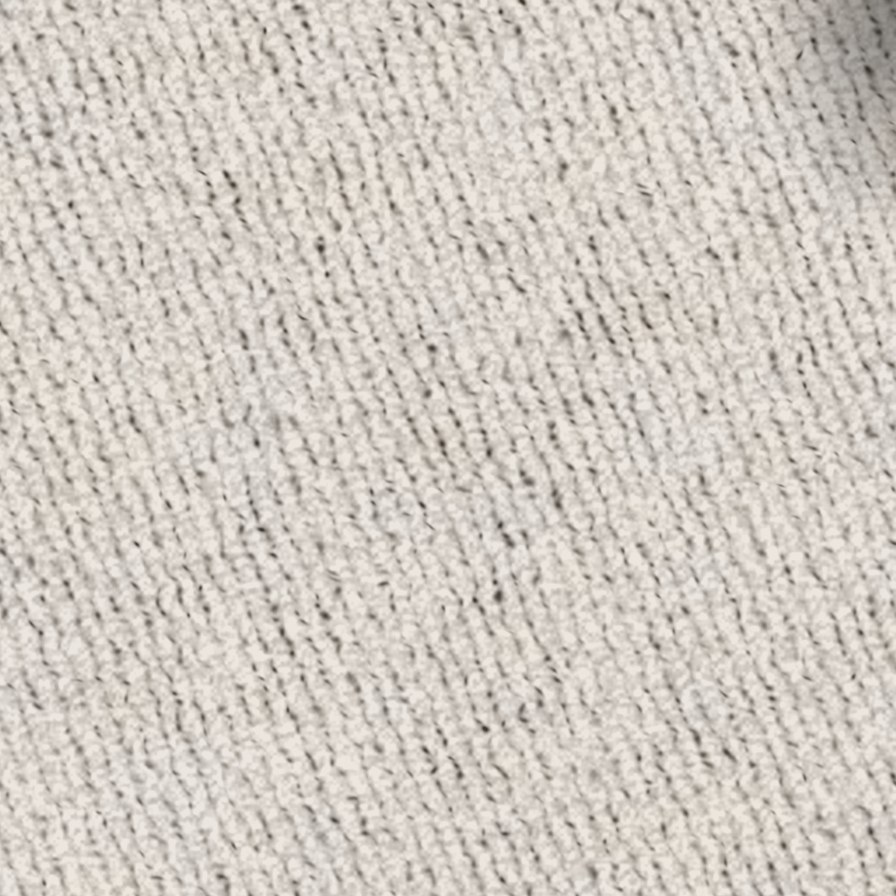
This texture is drawn by a WebGL 1 fragment shader. Its source:

```glsl
precision highp float;
// Pale ribbed knit cloth: slanted ribs of small stitches under a soft corner shadow.
// Jittered dark gaps are summed along each rib seam; stitch relief, fibre noise
// and slow variations of depth and warmth make the surface irregular.

uniform vec2 u_resolution;

const vec3 YARN_DARK = vec3(0.25, 0.22, 0.185);
const vec3 YARN_LIGHT = vec3(0.925, 0.902, 0.872);
const vec3 WARM_TINT = vec3(0.004, 0.0, -0.006);
const float RIB_ANGLE = 0.37;          // lean from the vertical, radians
const float RIB_WIDTH = 0.0238;
const float STITCH_LENGTH = 0.0142;
const vec2 GAP_SIZE = vec2(0.095, 0.24); // in ribs and stitches
const float GAP_DEPTH = 0.72;
const float SEAM_DEPTH = 0.10;
const float RELIEF = 0.055;
const float FIBRE_CONTRAST = 0.23;
const float BASE_TONE = 0.935;
const float CORNER_SHADE = 0.42;
const float TAU = 6.2831853;

float hash(vec2 p) {
  vec3 q = fract(p.xyx * 0.1031);
  q += dot(q, q.yzx + 33.33);
  return fract((q.x + q.y) * q.z);
}

float noise(vec2 p) {
  vec2 cell = floor(p);
  vec2 f = fract(p);
  f = f * f * (3.0 - 2.0 * f);
  float low = mix(hash(cell), hash(cell + vec2(1.0, 0.0)), f.x);
  float high = mix(hash(cell + vec2(0.0, 1.0)), hash(cell + 1.0), f.x);
  return mix(low, high, f.y);
}

// Noise centred on zero, shifted by a seed.
float drift(vec2 p, float seed) {
  return noise(p + seed * 17.3 + 40.0) - 0.5;
}

// Rib coordinates: x counts ribs, y counts stitches.
vec2 knitCoords(vec2 p) {
  vec2 warp = vec2(drift(p * 6.0, 1.0), drift(p * 6.0, 2.0)) * 0.012;
  warp += vec2(drift(p * 55.0, 3.0), drift(p * 55.0, 4.0)) * 0.008;
  p += warp;
  float c = cos(RIB_ANGLE);
  float s = sin(RIB_ANGLE);
  return vec2(c * p.x + s * p.y, c * p.y - s * p.x)
    / vec2(RIB_WIDTH, STITCH_LENGTH);
}

// Sum of the dark gaps between stitches around this point.
float stitchGaps(vec2 knit) {
  float sum = 0.0;
  float seam = floor(knit.x + 0.5);
  for (int i = -1; i <= 1; i++) {
    float column = seam + float(i);
    float along = knit.y + hash(vec2(column, 7.0));
    for (int j = -1; j <= 1; j++) {
      vec2 id = vec2(column, floor(along) + float(j));
      vec2 jitter = vec2(hash(id + 61.0), hash(id + 127.0)) - 0.5;
      vec2 d = vec2(knit.x, along) - id - vec2(0.0, 0.5);
      d -= jitter * vec2(0.28, 0.40);
      d.x += d.y * (0.10 + 0.50 * (hash(id + 211.0) - 0.5));
      float size = 0.75 + 0.5 * hash(id + 307.0);
      d /= GAP_SIZE * size;
      float depth = mix(0.15, 1.0, hash(id + 401.0));
      sum += depth * exp(-0.5 * dot(d, d));
    }
  }
  return min(sum, 1.1);
}

// Slanted rounded loops across each rib, lit from one side.
float stitchRelief(vec2 knit) {
  float rib = floor(knit.x);
  float across = knit.x - rib - 0.5;
  float phase = knit.y + hash(vec2(rib, 19.0)) + 0.9 * abs(across);
  float loops = sin(TAU * phase) * (1.0 - 2.0 * abs(across));
  return loops - 0.5 * across;
}

void main() {
  vec2 p = gl_FragCoord.xy / min(u_resolution.x, u_resolution.y);
  vec2 uv = gl_FragCoord.xy / u_resolution;
  vec2 knit = knitCoords(p);

  // Seams fade and deepen in patches.
  float patchDepth = 0.85 + 0.32 * drift(p * 10.0, 5.0) + 0.7 * drift(p * 28.0, 6.0);
  float fromSeam = abs(fract(knit.x + 0.5) - 0.5);
  float seam = exp(-22.0 * fromSeam * fromSeam);

  float tone = BASE_TONE;
  tone -= patchDepth * (GAP_DEPTH * stitchGaps(knit) + SEAM_DEPTH * seam);
  tone += RELIEF * stitchRelief(knit);

  // Fibres and slow unevenness.
  tone += FIBRE_CONTRAST * drift(p * 150.0, 7.0);
  tone += 0.75 * FIBRE_CONTRAST * drift(p.yx * 256.0, 8.0);
  tone += 0.015 * drift(p * 4.0, 9.0);

  // Cloth turns away from the light at the upper right.
  float corner = length((1.0 - uv) * vec2(1.5, 0.85));
  float shade = 1.0 - CORNER_SHADE * (1.0 - smoothstep(-0.04, 0.27, corner));

  vec3 cloth = mix(YARN_DARK, YARN_LIGHT, clamp(tone, 0.0, 1.0));
  cloth += WARM_TINT * 2.0 * drift(p * 14.0, 10.0);
  gl_FragColor = vec4(cloth * shade, 1.0);
}
```
